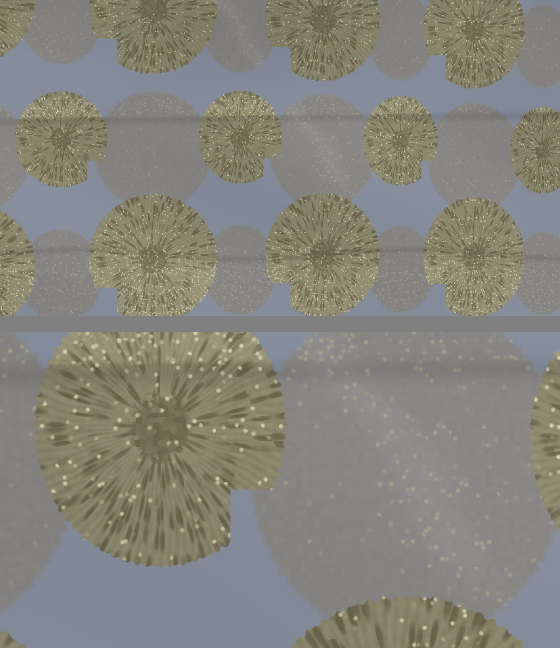
Top: the whole. Bottom: its middle third, enlarged.
Give the GLSL for this pattern, as a Shadertoy shader.

```glsl
const float TAU = 6.2831853;

// Layout, in canvas heights with y pointing down
const float START = 0.484, PITCH = 0.566, SHRINK = 0.029;
const vec2 RADIUS = vec2(0.202, 0.203);
const vec2 RADIUS_LOSS = vec2(0.0208, 0.0069);
const vec2 SMALL_GOLD = vec2(0.69, 0.735);
const vec2 SMALL_GHOST = vec2(0.61, 0.71);
const float BIG_GHOST = 0.92, GHOST_DROP = 0.042;
const vec2 NOTCH = vec2(0.56, 0.45);
const vec3 ROWS[3] = vec3[3](           // height, slope, bend of each row
    vec3(0.030, 0.030, 0.0),
    vec3(0.435, -0.007, 0.0093),
    vec3(0.819, -0.0185, 0.0081));

// Detail
const float OUTER_GILLS = 112.0, INNER_GILLS = 52.0;
const float HUB = 0.21, GLITTER_SCALE = 165.0;

const vec3 CLOTH = vec3(0.52, 0.55, 0.61);
const vec3 GHOST = vec3(0.525, 0.515, 0.50);
const vec3 OLIVE = vec3(0.41, 0.385, 0.29);
const vec3 GOLD = vec3(0.57, 0.555, 0.455);
const vec3 PALE = vec3(0.68, 0.665, 0.54);
const vec3 GLINT = vec3(0.91, 0.89, 0.75);

float hash(vec2 p) {
    return fract(sin(dot(p, vec2(127.1, 311.7))) * 43758.5);
}

// Nearest distance and random id; x wraps after period cells
vec2 cellular(vec2 p, float period) {
    vec2 base = floor(p), best = vec2(9.0, 0.0);
    for (int j = -1; j <= 1; j++)
    for (int i = -1; i <= 1; i++) {
        vec2 cell = base + vec2(i, j);
        vec2 key = vec2(mod(cell.x, period), cell.y);
        vec2 seed = vec2(hash(key), hash(key + 37.3));
        float d = length(cell + 0.15 + 0.7 * seed - p);
        if (d < best.x) best = vec2(d, hash(key + 71.9));
    }
    return best;
}

float band(float x, float centre, float width) {
    float t = (x - centre) / width;
    return exp(-t * t);
}

// Column u of a row: columns narrow toward the right
vec2 discCentre(vec3 row, float u) {
    return vec2(START + u * (PITCH - SHRINK * u), row.x + u * (row.y + row.z * u));
}

float discDistance(vec2 q, float scale) {
    float a = atan(q.y, q.x);
    float ragged = 0.007 * sin(a * 67.0) + 0.006 * sin(a * 103.0 + 2.0 * sin(a * 9.0));
    return (length(q) - 1.0 + ragged) * scale;
}

// Radial gills around a grainy hub; 0 is dark, 1 is bright
float gillTone(vec2 q, float grain) {
    float r = length(q), a = atan(q.y, q.x) / TAU + 0.5;
    vec2 inner = cellular(vec2(a * INNER_GILLS, r * 4.5), INNER_GILLS);
    vec2 outer = cellular(vec2(a * OUTER_GILLS, r * 5.5), OUTER_GILLS);
    float darkIn = smoothstep(0.6, 0.2, inner.x) * smoothstep(0.4, 0.55, inner.y);
    float darkOut = smoothstep(0.65, 0.2, outer.x) * smoothstep(0.45, 0.65, outer.y);
    float dark = mix(darkIn, darkOut, smoothstep(0.4, 0.65, r));
    float ridge = 0.5 + 0.5 * sin(a * TAU * 90.0 + 1.5 * sin(r * 11.0));
    float tone = 0.9 - 0.75 * dark - 0.2 * ridge * smoothstep(0.2, 0.5, r);
    float hub = smoothstep(HUB + 0.05, HUB - 0.02, r + 0.06 * (grain - 0.5));
    return mix(tone, 0.1 + 0.35 * grain, hub);
}

void mainImage(out vec4 fragColor, in vec2 fragCoord) {
    float px = 1.0 / iResolution.y;
    vec2 p = vec2(fragCoord.x, iResolution.y - fragCoord.y) * px;

    // Discs: big gold alternates with small gold, ghosts fill the gaps
    float goldDist = 9.0, ghostMask = 0.0;
    vec2 goldLocal = vec2(0.0);
    for (int k = 0; k < 3; k++)
    for (int n = -1; n <= 4; n++) {
        bool small = k == 1;
        float u = float(n) - (small ? 0.5 : 0.0);
        vec2 radius = (RADIUS - u * RADIUS_LOSS) * (small ? SMALL_GOLD : vec2(1.0));
        vec2 q = (p - discCentre(ROWS[k], u)) / radius;
        float side = small ? 1.0 : -1.0;
        float cut = min(q.x * side - NOTCH.x, q.y - NOTCH.y) * radius.y;
        float d = max(discDistance(q, radius.y), cut);
        if (d < goldDist) { goldDist = d; goldLocal = q; }

        float v = u - 0.5;
        radius = (RADIUS - v * RADIUS_LOSS) * (small ? vec2(BIG_GHOST) : SMALL_GHOST);
        q = (p - discCentre(ROWS[k], v) - vec2(0.0, GHOST_DROP)) / radius;
        d = discDistance(q, radius.y);
        ghostMask = max(ghostMask, smoothstep(0.005, -0.005, d));
    }
    float goldMask = smoothstep(px, -px, goldDist);

    // Folds and light across the fabric
    float wave = sin(p.x * 5.0 + 2.0 * sin(p.y * 4.0)) + 0.6 * sin(p.y * 13.0 - p.x * 4.0);
    float level = p.y + 0.012 * p.x;
    float upper = smoothstep(0.29, 0.345, level) * smoothstep(0.379, 0.372, level);
    float lower = smoothstep(0.70, 0.95, p.y);
    float slant = band(p.x - 0.69 * p.y, 0.695 + 0.012 * sin(p.y * 31.0), 0.032)
                * smoothstep(0.66, 0.55, p.y);
    float crease = band(level, 0.386, 0.012) + band(p.y + 0.015 * sin(p.x * 6.0), 0.805, 0.010);
    float sheen = 0.55 * upper + 0.45 * lower + 0.5 * slant + 0.05 * wave;
    sheen += 0.4 * band(p.y, 0.86, 0.035) * (0.5 + 0.5 * sin(p.x * 11.0));
    float shade = 1.0 + 0.018 * wave - 0.09 * crease - 0.05 * smoothstep(0.35, 0.0, p.y);

    // Glitter clusters where the folds catch light
    vec2 speck = cellular(p * GLITTER_SCALE, 4096.0);
    float spark = smoothstep(0.55, 0.15, speck.x);
    float ghostSpark = spark * smoothstep(0.96 - 0.6 * max(sheen, 0.0), 1.0, speck.y);
    float goldSpark = spark * smoothstep(0.88 - 0.55 * max(sheen, 0.0), 1.0, speck.y);

    vec3 color = CLOTH;
    vec3 veil = GHOST + 0.018 * (speck.y - 0.5) + 0.03 * slant;
    veil = mix(veil, PALE, 0.75 * ghostSpark);
    color = mix(color, veil, 0.9 * ghostMask);

    float tone = gillTone(goldLocal, speck.y);
    vec3 gold = mix(OLIVE, GOLD, clamp(tone + 0.15 * (speck.y - 0.5), 0.0, 1.0));
    gold = mix(gold, PALE, clamp(0.75 * sheen, 0.0, 0.7) * (0.35 + 0.65 * tone));
    float rim = smoothstep(0.90, 0.98, length(goldLocal)) * speck.y;
    gold = mix(gold, GLINT, clamp(goldSpark * 0.75 + 0.2 * rim * sheen, 0.0, 1.0));
    color = mix(color, gold, goldMask);

    fragColor = vec4(color * shade, 1.0);
}
```
